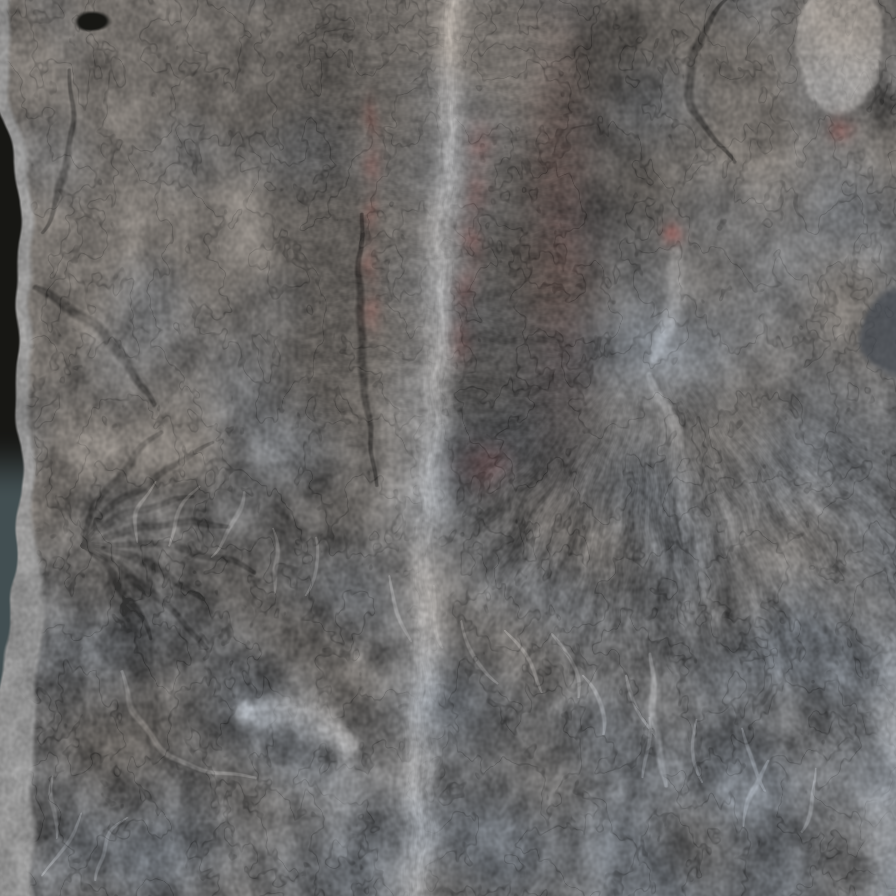
Write a WebGL 2 fragment shader that draws this texture.

```glsl
#version 300 es
precision highp float;
// Weathered grey rock slab with a pale mineral vein, cracks and rust stains.
// Stretched and fanned gradient noise gives the grain, soft spots the broad
// tones, and bowed strokes the cracks and fibres.
uniform vec2 u_resolution;
out vec4 fragColor;

vec2 gradient(vec2 cell) {
  float a = fract(sin(dot(cell, vec2(127.1, 311.7))) * 43758.5) * 6.2832;
  return vec2(cos(a), sin(a));
}

float noise(vec2 p) {
  vec2 i = floor(p), f = p - i, e = vec2(1, 0);
  vec2 u = f * f * (3.0 - 2.0 * f);
  float low = mix(dot(gradient(i), f), dot(gradient(i + e), f - e), u.x);
  float high = mix(dot(gradient(i + e.yx), f - e.yx), dot(gradient(i + 1.0), f - 1.0), u.x);
  return 1.4 * mix(low, high, u.y);
}

float fbm(vec2 p) {
  float sum = 0.0, amp = 0.6;
  for (int i = 0; i < 4; i++) {
    sum += amp * noise(p);
    p = mat2(1.6, 1.2, -1.2, 1.6) * p + 7.3;
    amp *= 0.62;
  }
  return sum;
}

// Soft elliptical patch
float spot(vec2 p, float x, float y, float rx, float ry) {
  vec2 d = (p - vec2(x, y)) / vec2(rx, ry);
  return exp(-dot(d, d));
}

// Line from a to b, bowed sideways, thinner at its ends
float stroke(vec2 p, vec2 a, vec2 b, float bow, float width) {
  vec2 ab = b - a;
  float t = clamp(dot(p - a, ab) / dot(ab, ab), 0.0, 1.0);
  float arch = 4.0 * t * (1.0 - t);
  vec2 q = a + ab * t + normalize(vec2(-ab.y, ab.x)) * bow * arch;
  return smoothstep(width, width * 0.25, length(p - q) / (0.5 + 0.5 * arch));
}

// Noise drawn out along rays from a focus
float fanNoise(vec2 p, vec2 focus) {
  vec2 d = p - focus;
  return fbm(vec2(atan(d.x, -d.y) * 14.0, length(d) * 17.0));
}

// Broad light and dark areas
float broadTone(vec2 p) {
  float t = 0.415 + 0.05 * noise(p * 5.0);
  t += 0.06 * spot(p, 0.12, 0.78, 0.13, 0.25);
  t += 0.07 * spot(p, 0.28, 0.75, 0.04, 0.07);
  t += 0.06 * spot(p, 0.88, 0.68, 0.13, 0.2);
  t += 0.09 * spot(p, 0.73, 0.6, 0.045, 0.07);
  t += 0.07 * spot(p, 0.45, 0.5, 0.035, 0.16);
  t -= 0.07 * spot(p, 0.36, 0.72, 0.05, 0.3);
  t -= 0.05 * spot(p, 0.15, 0.2, 0.15, 0.22);
  return t - 0.09 * stroke(p, vec2(0.68, 0.95), vec2(0.54, 0.4), 0.0, 0.13);
}

void main() {
  vec2 p = gl_FragCoord.xy / u_resolution;
  vec2 w = p + 0.006 * vec2(noise(p * 22.0), noise(p * 22.0 + 40.0));

  // Grain: blotches, a fan at lower right, ribs beside the vein
  float fan = smoothstep(0.62, 0.4, p.y) * smoothstep(0.48, 0.58, p.x);
  float blotch = mix(fbm(w * vec2(24, 19)), fanNoise(w, vec2(0.73, 0.66)), fan);
  float ribs = smoothstep(0.42, 0.6, p.y) * smoothstep(0.19, 0.13, abs(p.x - 0.49));
  blotch = mix(blotch, 0.75 * fbm(w * vec2(26, 62)), 0.8 * ribs);
  float grain = noise(p * vec2(210, 180)) + 0.7 * noise(p * vec2(95, 130));
  float contrast = mix(0.2, 0.13, smoothstep(0.4, 0.7, p.y));
  float tone = broadTone(p) + contrast * blotch + 0.045 * grain;
  tone -= 0.06 * smoothstep(0.06, 0.0, abs(fbm(w * vec2(17, 13) + 9.0)));

  // Dark cracks and a spray of roots
  float crack = stroke(w, vec2(0.405, 0.76), vec2(0.42, 0.46), -0.008, 0.006);
  crack += stroke(w, vec2(0.81, 1), vec2(0.82, 0.82), -0.045, 0.008);
  crack += stroke(w, vec2(0.04, 0.68), vec2(0.17, 0.55), 0.015, 0.009);
  crack += stroke(w, vec2(0.075, 0.92), vec2(0.045, 0.74), 0.018, 0.006);
  crack += spot(w, 0.08, 0.575, 0.015, 0.025);
  vec2 root = vec2(0.09, 0.39);
  for (float k = 0.0; k < 8.0; k++) {
    float angle = 0.27 * k - 0.95;
    vec2 reach = (0.13 + 0.08 * fract(k * 0.618)) * vec2(cos(angle), sin(angle));
    crack += 0.7 * stroke(w, root, root + reach, 0.012, 0.007);
  }
  tone -= 0.13 * min(crack, 1.0);

  // Pale fibres: scattered short ones, then the long ones
  float fibre = 0.0;
  for (float k = 0.0; k < 20.0; k++) {
    vec2 a = vec2(0.06 + 0.9 * fract(k * 0.618), 0.05 + 0.42 * fract(k * 0.377 + 0.2));
    fibre += stroke(w, a, a + vec2(0.04 * sin(k * 2.3), -0.07), 0.008 * sin(k), 0.0035);
  }
  fibre += stroke(w, vec2(0.135, 0.25), vec2(0.285, 0.135), -0.04, 0.005);
  fibre += stroke(w, vec2(0.725, 0.58), vec2(0.765, 0.4), 0.015, 0.011);
  fibre += stroke(w, vec2(0.725, 0.27), vec2(0.74, 0.12), 0.0, 0.006);
  fibre += stroke(w, vec2(0.755, 0.72), vec2(0.73, 0.6), 0.01, 0.016);
  tone += 0.11 * min(fibre, 1.0);

  // Pale vein, broken patch, upper flake and right rim
  float veinX = 0.464 + 0.03 * p.y + 0.014 * p.y * p.y + 0.007 * noise(vec2(2, p.y * 9.0));
  float offset = (w.x - veinX) / mix(0.023, 0.016, p.y);
  float pale = exp(-offset * offset) * (0.76 + 0.38 * fbm(w * vec2(90, 14)));
  float chip = stroke(w, vec2(0.275, 0.205), vec2(0.39, 0.165), 0.015, 0.038);
  chip = max(chip, 0.5 * stroke(w, vec2(0.385, 0.17), vec2(0.385, 0.05), 0.0, 0.03));
  pale = max(pale, chip * (0.7 + 0.4 * blotch));
  float flake = length((w - vec2(0.937, 0.95)) / vec2(0.047, 0.075));
  pale = max(pale, 0.62 * smoothstep(1.08, 0.92, flake));
  pale = max(pale, 0.5 * smoothstep(0.95, 0.99, w.x) * smoothstep(0.38, 0.25, p.y));
  tone = mix(tone, 0.69 + 0.06 * (grain + blotch), clamp(pale, 0.0, 1.0));
  tone -= 0.15 * spot(w, 0.985, 0.88, 0.014, 0.04);

  // Warm upper rock, cool lower rock, rust stains
  float cool = clamp(0.5 - 0.7 * p.y + 0.45 * p.x + 0.6 * noise(p * 9.0), 0.0, 1.0);
  vec3 colour = clamp(tone, 0.2, 0.82) * mix(vec3(1.03, 0.99, 0.95), vec3(0.96, 1, 1.05), cool);
  float rust = 0.35 * spot(w, 0.625, 0.75, 0.035, 0.2) + 0.6 * spot(w, 0.54, 0.48, 0.025, 0.025);
  for (float y = 0.65; y < 0.88; y += 0.055) {
    rust += 0.6 * spot(w, 0.414, y, 0.009, 0.02);
    rust += 0.6 * spot(w, 0.45 + 0.1 * y, y - 0.03, 0.013, 0.022);
  }
  rust += 1.3 * (spot(w, 0.752, 0.742, 0.012, 0.014) + spot(w, 0.94, 0.855, 0.012, 0.015));
  colour += vec3(0.11, -0.03, -0.035) * rust * (0.8 + 0.6 * blotch);
  float slate = smoothstep(0.3, 0.5, spot(w, 1.0, 0.63, 0.04, 0.05));
  colour = mix(colour, vec3(0.25, 0.27, 0.3), 0.7 * slate);

  // Left rim, shadow beyond it, small hole at the top
  vec3 black = vec3(0.09, 0.09, 0.08);
  float outer = 0.024 * smoothstep(0.91, 0.78, p.y) * smoothstep(0.2, 0.4, p.y) - 0.003;
  float inner = outer + 0.014 + 0.026 * smoothstep(0.45, 0.28, p.y);
  colour = mix(colour, vec3(0.6 + 0.09 * blotch + 0.04 * grain), 0.85 * smoothstep(0.004, -0.004, w.x - inner));
  vec3 shadow = mix(vec3(0.26, 0.31, 0.32), black, smoothstep(0.44, 0.52, p.y));
  colour = mix(colour, shadow, smoothstep(0.002, -0.002, w.x - outer));
  colour = mix(colour, black, smoothstep(0.4, 0.7, spot(w, 0.103, 0.978, 0.026, 0.014)));
  fragColor = vec4(colour, 1);
}
```
